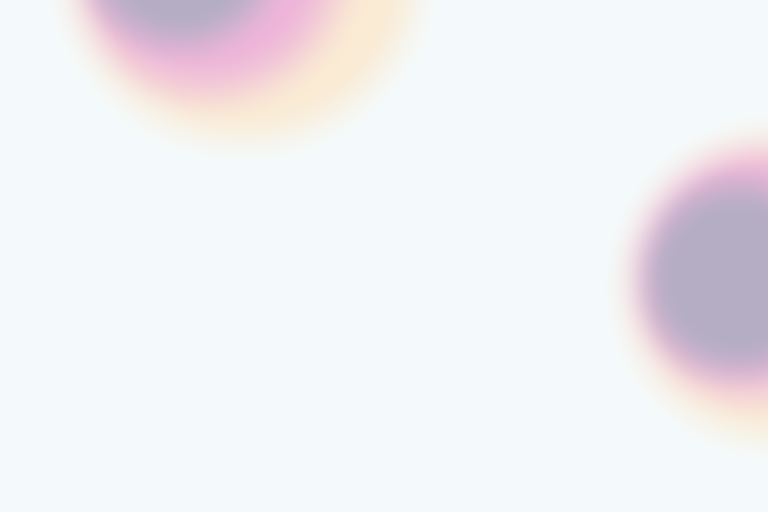
Give the GLSL for this background, as a Shadertoy shader.

```glsl
// Two soft pastel orbs, mauve at heart and cream at the rim, on a pale backdrop.

// Colours
const vec3 BACKDROP = vec3(0.957, 0.980, 0.984);
const vec3 CREAM    = vec3(0.980, 0.920, 0.830);
const vec3 PINK     = vec3(0.930, 0.710, 0.850);
const vec3 MAUVE    = vec3(0.710, 0.680, 0.770);

// Discs as centre x, centre y, radius, in units of the canvas height
const vec3 TOP_RIM    = vec3(0.475, 1.070, 0.340);
const vec3 TOP_BAND   = vec3(0.400, 1.082, 0.258);
const vec3 TOP_CORE   = vec3(0.352, 1.100, 0.182);
const vec3 RIGHT_RIM  = vec3(1.520, 0.439, 0.293);
const vec3 RIGHT_BAND = vec3(1.465, 0.473, 0.238);
const vec3 RIGHT_CORE = vec3(1.441, 0.459, 0.180);

// Half-width of each blurred edge
const float RIM_BLUR  = 0.062;
const float BAND_BLUR = 0.075;
const float CORE_BLUR = 0.058;

// Coverage of a disc with a blurred edge: 1 inside, 0 outside
float softDisc(vec2 p, vec3 disc, float blur) {
    float dist = length(p - disc.xy) - disc.z;
    return 1.0 - smoothstep(-blur, blur, dist);
}

// Lays an orb of three off-centre discs over a colour
vec3 addOrb(vec3 under, vec2 p, vec3 rim, vec3 band, vec3 core) {
    vec3 body = mix(CREAM, PINK, softDisc(p, band, BAND_BLUR));
    body = mix(body, MAUVE, softDisc(p, core, CORE_BLUR));
    return mix(under, body, softDisc(p, rim, RIM_BLUR));
}

void mainImage(out vec4 fragColor, in vec2 fragCoord) {
    vec2 p = fragCoord / iResolution.y;

    vec3 color = BACKDROP;
    color = addOrb(color, p, TOP_RIM, TOP_BAND, TOP_CORE);
    color = addOrb(color, p, RIGHT_RIM, RIGHT_BAND, RIGHT_CORE);

    fragColor = vec4(color, 1.0);
}
```
